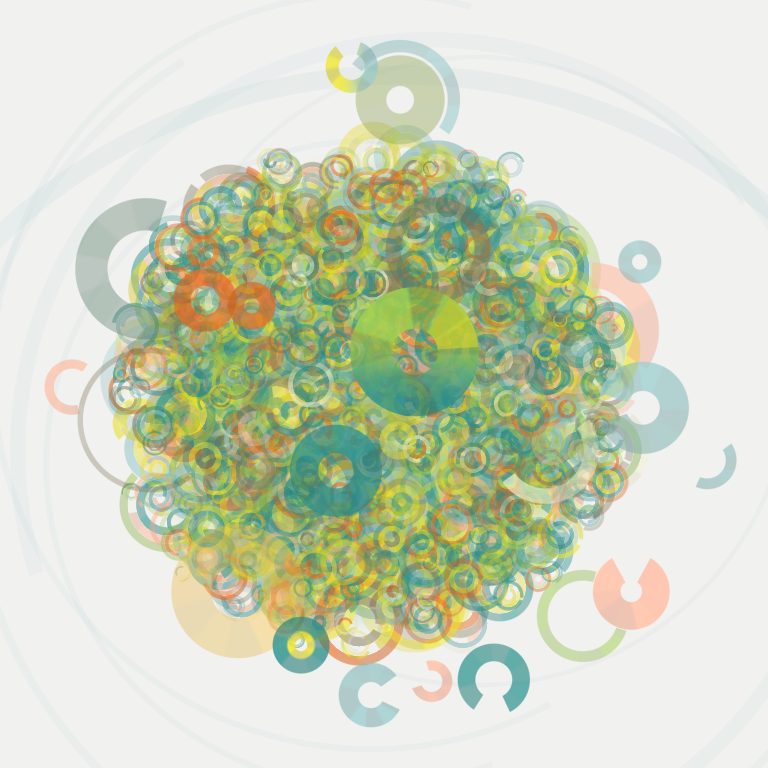
This background is drawn by a WebGL 1 fragment shader. Its source:

```glsl
precision highp float;
// A dense cluster of translucent broken rings on near-white paper.
// Jittered grids of shrinking rings are layered over a soft colour wash,
// then a few leading rings and stray arcs are laid on top.
uniform vec2 u_resolution;

const float TAU = 6.28319;
const int LAYERS = 6;
const int GHOST_COUNT = 5;
const vec2 CLUSTER_CENTER = vec2(.485, .49);
const float CLUSTER_RADIUS = .345;
const float FIRST_CELL = .11;
const float CELL_SHRINK = .81;
const float SECTORS = 11.;
const vec2 FULL = vec2(0., 1.);
const vec3 PAPER = vec3(.945, .945, .942);
const vec3 TEAL = vec3(.17, .54, .52);
const vec3 MIST = vec3(.56, .74, .74);
const vec3 YELLOW = vec3(.88, .84, .14);
const vec3 LIME = vec3(.58, .75, .28);
const vec3 ORANGE = vec3(.87, .39, .12);
const vec3 SALMON = vec3(.95, .67, .56);
const vec3 BROWN = vec3(.49, .45, .34);
const vec3 CREAM = vec3(.91, .9, .76);

float pixel; // antialiasing width in canvas units
vec2 p;      // canvas position
vec3 ink;    // colour laid down so far

float hash(float n) { return fract(sin(n * 12.9898) * 4375.85); }

vec4 hash4(float n) {
  vec4 v = fract(vec4(n) * vec4(.1031, .103, .0973, .1099));
  v += dot(v, v.wzxy + 33.33);
  return fract((v.xxyz + v.yzzw) * v.zywx);
}

float noise(vec2 x) {
  vec2 c = floor(x), f = fract(x);
  f = f * f * (3. - 2. * f);
  float n = c.x + c.y * 57.;
  return mix(mix(hash(n), hash(n + 1.), f.x),
             mix(hash(n + 57.), hash(n + 58.), f.x), f.y);
}

vec3 palette(float h) {
  vec3 c = mix(TEAL, YELLOW, step(.27, h));
  c = mix(c, LIME, step(.47, h));
  c = mix(c, ORANGE, step(.58, h));
  c = mix(c, MIST, step(.7, h));
  c = mix(c, BROWN, step(.8, h));
  c = mix(c, SALMON, step(.88, h));
  return mix(c, CREAM, step(.94, h));
}

// Translucent arc. shape = center, inner and outer radius;
// arc = start and sweep in turns.
void ring(vec4 shape, vec2 arc, vec3 tint, float alpha) {
  vec2 q = p - shape.xy;
  float d = length(q);
  if (d < shape.w + pixel && d > shape.z - pixel) {
    float cover = smoothstep(-pixel, pixel, shape.w - d);
    if (shape.z > 0.) cover *= smoothstep(-pixel, pixel, d - shape.z);
    float turn = fract(atan(q.y, q.x + 1e-6) / TAU - arc.x);
    if (arc.y < 1.)
      cover *= smoothstep(0., 2. * pixel, min(turn, arc.y - turn) * TAU * d);
    // Sectors vary the tone, with a smooth step between neighbours
    float seed = shape.w * 91. + arc.x * 13.;
    float cell = turn * SECTORS, index = floor(cell);
    float soft = min(.9, pixel * SECTORS / (d + pixel));
    float tone = mix(hash(seed + index), hash(seed + mod(index + 1., SECTORS)),
                     smoothstep(1. - soft, 1., fract(cell)));
    ink = mix(ink, tint * (.9 + .2 * tone), cover * alpha * (.7 + .3 * tone));
  }
}

// One disc of three bands; only the band under the position is drawn.
void disc(vec2 c, float r, vec4 h, float id) {
  float hole = .1 + .4 * h.w;
  float band = clamp(floor((length(p - c) / r - hole) / (1. - hole) * 3.), 0., 2.);
  vec4 g = hash4(id * 3. + band + 500.);
  vec2 radii = r * mix(vec2(hole), vec2(1.), vec2(band, band + 1.) / 3.);
  ring(vec4(c, radii), vec2(g.x, .45 + .8 * g.y), palette(g.w), .25 + .4 * g.z);
}

// Jittered grids of discs, from large to small.
void cluster() {
  float size = FIRST_CELL;
  for (int i = 0; i < LAYERS; i++) {
    float layer = float(i);
    vec2 shift = vec2(3.7, 5.3) * layer + 9.;
    vec2 home = floor(p / size + shift);
    for (int k = 0; k < 9; k++) {
      float n = float(k), row = floor(n / 3.);
      vec2 cell = home + vec2(n - 3. * row, row) - 1.;
      float id = cell.x + cell.y * 61. + layer * 409.;
      vec4 h = hash4(id);
      float r = size * (.3 + .55 * h.z);
      vec2 c = (cell + h.xy - shift) * size;
      float reach = CLUSTER_RADIUS - .75 * r + .03 * (h.w - .5);
      if (length(p - c) < r + pixel && length(c - CLUSTER_CENTER) < reach)
        disc(c, r, h, id);
    }
    size *= CELL_SHRINK;
  }
}

void main() {
  float side = min(u_resolution.x, u_resolution.y);
  p = (gl_FragCoord.xy - .5 * u_resolution) / side + .5;
  pixel = .8 / side;
  ink = PAPER;

  // Faint wide arcs on the paper
  ring(vec4(.52, .15, .74, .765), FULL, MIST, .12);
  for (int i = 0; i < GHOST_COUNT; i++) {
    vec4 h = hash4(float(i) + 71.);
    float r = .36 + .25 * h.z;
    ring(vec4(.35 + .3 * h.xy, r - .004 - .02 * h.w, r),
         vec2(h.w, .4 + .5 * h.x), mix(MIST, SALMON, step(.7, h.y)), .09);
  }

  // Painted wash and layered discs
  float span = length(p - CLUSTER_CENTER);
  if (span < CLUSTER_RADIUS + .06) {
    float grain = .65 * noise(p * 17.) + .35 * noise(p * 43. + 9.);
    vec3 wash = mix(TEAL, LIME, smoothstep(.2, .5, grain));
    wash = mix(wash, YELLOW, smoothstep(.5, .8, grain));
    ink = mix(ink, wash, .65 * smoothstep(.32, .22, span));
    cluster();
  }

  // Broad rings
  ring(vec4(.521, .87, .018, .058), FULL, mix(LIME, BROWN, .4), .45);
  ring(vec4(.521, .87, .062, .078), vec2(.9, .5), MIST, .6);
  ring(vec4(.19, .65, .05, .092), vec2(.2, .7), mix(TEAL, BROWN, .6), .45);
  ring(vec4(.195, .453, .087, .094), vec2(.2, .65), BROWN, .4);
  ring(vec4(.57, .675, .048, .068), FULL, BROWN, .6);
  ring(vec4(.77, .57, .055, .088), vec2(.9, .35), SALMON, .55);
  ring(vec4(.31, .23, .035, .087), FULL, mix(YELLOW, SALMON, .5), .5);
  ring(vec4(.71, .414, .05, .07), vec2(.6, .5), CREAM, .6);
  ring(vec4(.837, .469, .022, .06), vec2(.55, .9), MIST, .75);

  // Leading discs
  vec3 blend = mix(TEAL, LIME, smoothstep(.48, .565, p.y));
  ring(vec4(.54, .542, .03, .084), FULL, blend, .85);
  ring(vec4(.54, .542, .03, .083), vec2(.01, .15), YELLOW, .6);
  ring(vec4(.4375, .387, .023, .06), FULL, TEAL, .8);
  ring(vec4(.267, .609, .019, .041), FULL, ORANGE, .75);
  ring(vec4(.328, .602, .01, .031), FULL, ORANGE, .75);
  blend = mix(YELLOW, TEAL, smoothstep(.016, .02, length(p - vec2(.392, .16))));
  ring(vec4(.392, .16, .008, .037), FULL, blend, .85);

  // Stray arcs outside the cluster
  ring(vec4(.643, .115, .024, .047), vec2(.82, .84), TEAL, .75);
  ring(vec4(.483, .095, .017, .042), vec2(.1, .83), MIST, .8);
  ring(vec4(.562, .113, .014, .027), vec2(.55, .75), SALMON, .75);
  ring(vec4(.822, .23, .014, .05), vec2(.33, .84), SALMON, .75);
  ring(vec4(.759, .198, .046, .06), vec2(.2, .75), LIME, .5);
  blend = mix(YELLOW, MIST, smoothstep(.44, .48, p.x));
  ring(vec4(.458, .913, .017, .034), vec2(.35, .85), blend, .8);
  ring(vec4(.833, .659, .01, .028), FULL, MIST, .7);
  ring(vec4(.921, .401, .024, .038), vec2(.68, .42), MIST, .75);
  ring(vec4(.094, .496, .024, .036), vec2(.15, .65), SALMON, .65);

  gl_FragColor = vec4(ink, 1.);
}
```
